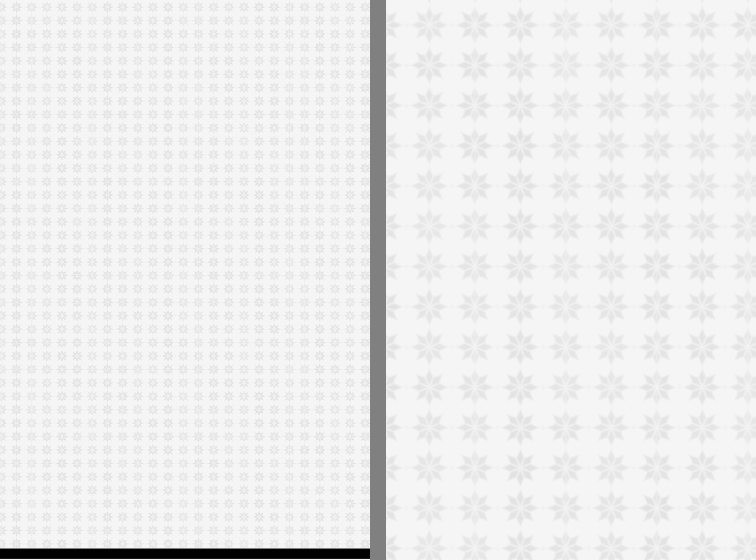
Left: the whole. Right: its middle third, enlarged.
This pattern is drawn by a Shadertoy shader. Its source:

```glsl
const vec3 PAPER = vec3(0.961);
const vec3 STAR_INK = vec3(0.885);
const vec3 BAR_INK = vec3(0.005);

// Lengths are fractions of the canvas height.
const vec2 PITCH = vec2(0.02708, 0.02396);
const vec2 FIRST_STAR = vec2(0.0023, 0.0288);
const float STAR_RADIUS = 0.0103;
const float PETAL_MIDDLE = 0.57;      // in star radii
const vec2 PETAL_HALF = vec2(0.45, 0.21);
const float SOFTNESS = 0.0012;
const float SEAM_WIDTH = 0.0007;
const float SEAM_FADE = 0.45;
const float TIP_RADIUS = 0.0016;
const float TIP_STRENGTH = 0.22;
const float BAR_BOTTOM = 0.0020;
const float BAR_TOP = 0.0205;
const float WEAR = 0.14;

const float TAU = 6.2831853;

float coverage(float dist, float blur) {
    return 1.0 - smoothstep(-blur, blur, dist);
}

// Approximate distance to a rhombus with the given half diagonals.
float rhombus(vec2 p, vec2 halfSize) {
    vec2 q = abs(p) / halfSize;
    return (q.x + q.y - 1.0) * min(halfSize.x, halfSize.y);
}

// Eight rhombic petals, folded into one angular sector.
float starDistance(vec2 p) {
    float sector = TAU / 8.0;
    float angle = atan(p.y, p.x + 1e-7);
    angle -= sector * floor(angle / sector + 0.5);
    vec2 petal = length(p) * vec2(cos(angle), sin(angle)) / STAR_RADIUS;
    return rhombus(petal - vec2(PETAL_MIDDLE, 0.0), PETAL_HALF) * STAR_RADIUS;
}

// Slow unevenness in the print, from layered sines.
float unevenness(vec2 cell) {
    return 0.5 * sin(cell.x * 1.9 + 0.6 * sin(cell.y * 0.31))
         + 0.3 * sin(cell.y * 0.83 + cell.x * 0.7)
         + 0.2 * sin(cell.y * 2.3 - cell.x * 1.3);
}

void mainImage(out vec4 fragColor, in vec2 fragCoord) {
    vec2 uv = fragCoord / iResolution.y;
    float pixel = 1.0 / iResolution.y;
    float blur = max(SOFTNESS, 0.6 * pixel);

    // Star lattice
    vec2 grid = (uv - FIRST_STAR) / PITCH;
    vec2 cell = floor(grid + 0.5);
    vec2 local = (grid - cell) * PITCH;
    float ink = coverage(starDistance(local), blur);

    // Every other column has a pale seam through its stars
    float evenColumn = 1.0 - mod(cell.x, 2.0);
    float seam = coverage(abs(local.x) - SEAM_WIDTH, blur);
    ink *= 1.0 - SEAM_FADE * seam * evenColumn;
    ink *= 1.0 - WEAR + WEAR * unevenness(cell);

    // Faint tips midway between columns
    vec2 tip = vec2(abs(local.x) - 0.5 * PITCH.x, local.y);
    ink = max(ink, TIP_STRENGTH * coverage(rhombus(tip, vec2(TIP_RADIUS)), blur));

    vec3 color = mix(PAPER, STAR_INK, ink * step(BAR_TOP, uv.y));

    // Solid bar along the foot
    float barMiddle = 0.5 * (BAR_BOTTOM + BAR_TOP);
    float barHalf = 0.5 * (BAR_TOP - BAR_BOTTOM);
    float bar = coverage(abs(uv.y - barMiddle) - barHalf, 0.6 * pixel);
    color = mix(color, BAR_INK, bar);

    fragColor = vec4(color, 1.0);
}
```
